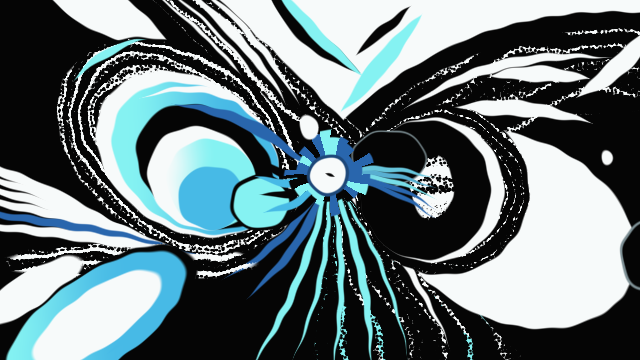
Write a Shadertoy shader that draws this background.

```glsl
const vec3 BLACK = vec3(.02), WHITE = vec3(.97, .98, .98);
const vec3 CYAN = vec3(.52, .95, .95), BLUE = vec3(.28, .73, .9);
const vec3 DEEP = vec3(.16, .4, .68), GREY = vec3(.49, .56, .58);
const vec2 HUB = vec2(.912, .514);
const float TILT = -.6;        // lean of the left wing
const float GRIT_SCALE = 110.; // speckles per canvas height
const float RAGGED = .0022;    // wobble of the outlines

vec3 color = BLACK;
vec2 p;
float grit;

float hash(float n) { return fract(sin(n * 91.17) * 4375.8); }
vec2 hash2(vec2 v) { return fract(sin(v * mat2(127.1, 311.7, 269.5, 183.3)) * 4375.8); }

// Cellular noise: distance to the nearest scattered point
float cells(vec2 v) {
    float nearest = 2.;
    for (int i = 0; i < 9; i++) {
        vec2 cell = floor(v) + vec2(i % 3 - 1, i / 3 - 1);
        nearest = min(nearest, length(cell + hash2(cell) - v));
    }
    return nearest;
}

// Layered sines drawn out along a flow, broken up by grit
float strands(float across, float along, float cut) {
    float w = across + .35 * sin(along * 2. + across * .7) + .2 * sin(along * 5. - across);
    return smoothstep(-.25, .25, .6 * sin(w * 6.) + .4 * sin(w * 13.7 + along) + 1.3 * grit - cut);
}

vec2 turn(vec2 v, float a) {
    return vec2(cos(a) * v.x + sin(a) * v.y, cos(a) * v.y - sin(a) * v.x);
}
// x: height above a bowed chord, y: taper, 1 at its middle
vec2 bow(vec2 a, vec2 b, float bulge) {
    vec2 d = b - a, q = p - a;
    float t = dot(q, d) / dot(d, d), taper = 4. * t * (1. - t);
    return vec2((d.x * q.y - d.y * q.x) / length(d) - bulge * taper, taper);
}
float fill(float d) {
    float e = 1. / iResolution.y;
    return smoothstep(e, -e, d);
}
void paint(vec3 ink, float mask) { color = mix(color, ink, mask); }
void oval(vec3 ink, float x, float y, float rx, float ry, float a) {
    vec2 r = vec2(rx, ry);
    paint(ink, fill((length(turn(p - vec2(x, y), a) / r) - 1.) * min(rx, ry)));
}
void sweep(vec3 ink, float x, float y, float x2, float y2, float bulge, float w) {
    vec2 s = bow(vec2(x, y), vec2(x2, y2), bulge);
    paint(ink, fill(abs(s.x) - w * s.y));
}
// Dark elliptical rim with bright strands; q is 1 long at its edge
void rim(vec2 q, float size, float cut) {
    paint(mix(BLACK, WHITE, strands(length(q) * 9.5, atan(q.y, q.x), cut)), fill((length(q) - 1.) * size));
}

void upperField() {
    float left = bow(vec2(.613, 1.), vec2(.94, .68), 0.).x;
    float right = bow(vec2(.95, .664), vec2(1.778, .965), .095).x;
    paint(WHITE, strands(left * 22., p.x * 3., .65) * fill(abs(left + .06) - .07) * step(.6, p.y));
    paint(WHITE, strands(right * 16., p.x * 4., .75) * fill(abs(right + .17) - .12) * step(1., p.x));
    paint(WHITE, fill(max(-left, -right)));
    sweep(WHITE, .1, 1.06, .47, .88, 0., .06);
    for (float k = 0.; k < 4.; k++)
        sweep(WHITE, .4 + .05 * k, 1.04, .72 + .035 * k, .72, .02, .005 + .009 * hash(k));
    // Folds in the bright wedge
    sweep(BLACK, .74, 1.04, 1., .8, -.02, .028);
    sweep(CYAN, .76, 1.05, 1.01, .79, -.015, .017);
    sweep(CYAN, .95, .69, 1.17, .96, 0., .024);
    sweep(BLACK, .99, .85, 1.14, .98, 0., .014);
    // Slivers to the right
    sweep(WHITE, 1.13, .7, 1.68, .84, .05, .014);
    sweep(WHITE, 1.36, .79, 1.64, .78, .01, .022);
    sweep(WHITE, 1.2, .68, 1.64, .66, .03, .022);
    sweep(WHITE, 1.6, .73, 1.82, .94, -.02, .026);
    oval(WHITE, 1.685, .563, .015, .022, .3);
}

void lowerField() {
    vec2 q = p - HUB;
    float angle = atan(q.y, q.x);
    paint(mix(WHITE, CYAN, step(.5, hash(floor(angle * 14.)))),
        strands(angle * 7., length(q) * 4., .85) * fill(abs(angle + 1.2) - .45));
    for (float k = 0.; k < 9.; k++) {
        vec2 tip = HUB + (.4 + .2 * hash(k)) * turn(vec2(1, 0), 2.35 - .2 * k);
        sweep(k < 2. ? DEEP : hash(k + 3.) < .5 ? WHITE : CYAN, HUB.x, HUB.y, tip.x, tip.y, .03, .004 + .008 * hash(k + 7.));
    }
    // Sweeps entering from the left
    for (float k = 0.; k < 6.; k++)
        sweep(k == 4. ? DEEP : WHITE, -.15, .58 - .04 * k, .36 + .05 * k, .35 - .015 * k, .015, .005 + .011 * hash(k + 2.));
    paint(WHITE, strands(p.y * 24. - p.x * 3., p.x * 4., .15) * fill(length((p - vec2(.36, .27)) * vec2(.16, 1.)) - .055));
    // Glossy tilted lobe
    oval(WHITE, .08, .19, .17, .05, .55);
    oval(BLACK, .28, .11, .31, .14, .6);
    oval(mix(CYAN, BLUE, smoothstep(0., .35, p.x)), .266, .109, .29, .125, .6);
    oval(WHITE, .27, .115, .21, .078, .6);
    sweep(BLUE, .3, .02, .47, .2, -.015, .013);
}

void rightWing() {
    oval(WHITE, 1.424, .363, .36, .255, -.43);
    oval(GREY, 1.8, .29, .077, .1, 0.);
    oval(BLACK, 1.8, .29, .07, .093, 0.);
    rim((p - vec2(1.227, .472)) / vec2(.243, .235), .235, .8);
    oval(WHITE, 1.2, .472, .2, .2, 0.);
    oval(BLACK, 1.18, .472, .182, .193, 0.);
    // Inner fan and dark lobe
    oval(mix(BLACK, WHITE, strands(p.y * 13. - p.x * 6., p.x * 5., -.3)), 1.2, .48, .06, .09, 0.);
    oval(GREY, 1.08, .56, .104, .079, 0.);
    oval(BLACK, 1.08, .56, .1, .075, 0.);
    for (float k = 0.; k < 5.; k++)
        sweep(mix(DEEP, CYAN, hash(k)), HUB.x, HUB.y, 1.2, .4 + .027 * k, .02, .007);
}

void leftWing() {
    rim(turn(p - vec2(.498, .595), TILT) / vec2(.37, .262), .262, .35);
    sweep(CYAN, .21, .78, .4, .89, .02, .011);
    // Nested crescents
    oval(WHITE, .521, .572, .273, .208, TILT);
    oval(mix(CYAN, BLUE, smoothstep(.35, .65, p.x)), .544, .56, .25, .19, TILT);
    sweep(WHITE, .4, .73, .72, .68, .045, .009);
    oval(BLACK, .57, .537, .205, .157, TILT);
    sweep(DEEP, .49, .71, .87, .52, .04, .016);
    oval(WHITE, .56, .505, .155, .137, TILT);
    oval(mix(WHITE, CYAN, smoothstep(.45, .6, p.x)), .59, .49, .13, .12, TILT);
    oval(BLUE, .588, .45, .094, .088, 0.);
    // Lobe beside the disc
    oval(BLACK, .727, .437, .088, .079, 0.);
    oval(CYAN, .725, .435, .077, .069, 0.);
    for (float k = 0.; k < 5.; k++)
        sweep(mod(k, 2.) < 1. ? BLACK : BLUE, HUB.x, HUB.y, .7 + .012 * k, .56 - .05 * k, .02, .012);
}

void hub() {
    vec2 q = p - HUB;
    float sector = floor(atan(q.y, q.x) * 4.), pick = hash(sector + 5.);
    paint(pick < .3 ? BLACK : pick < .6 ? CYAN : DEEP, fill(length(q) - .07 - .06 * hash(sector + 31.)));
    oval(WHITE, .858, .645, .026, .035, .2);
    paint(DEEP * .7, fill(length(q) - .058));
    paint(WHITE, fill(length(q) - .049));
    sweep(BLACK, .907, .518, .931, .507, 0., .004);
}

void mainImage(out vec4 fragColor, in vec2 fragCoord) {
    p = fragCoord / iResolution.y;
    grit = cells(p * GRIT_SCALE) - .45;
    p += RAGGED * sin(p.yx * 65. + sin(p * 40.));
    upperField();
    lowerField();
    rightWing();
    leftWing();
    hub();
    fragColor = vec4(color, 1);
}
```
